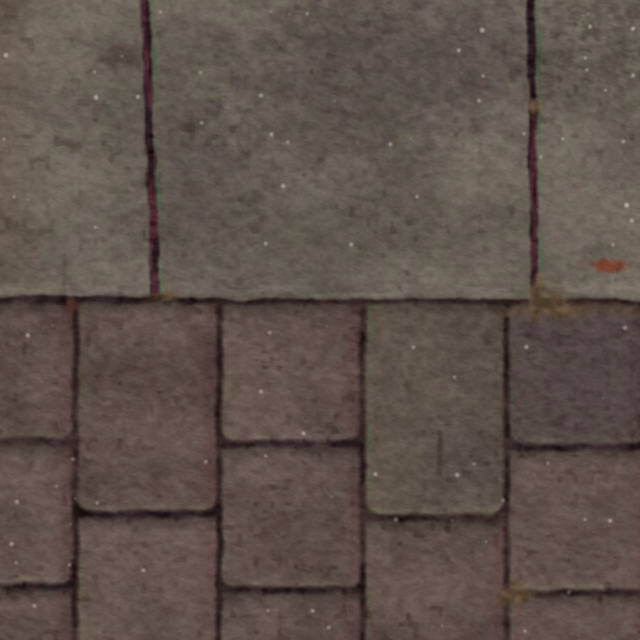
This texture is drawn by a WebGL 2 fragment shader. Its source:

```glsl
#version 300 es
precision highp float;
// Weathered paving: three large grey slabs above staggered reddish bricks.
// Rounded-box distances cut the bricks, wobbling lines cut the slab joints,
// and layered value noise adds stains, grain, pale grit and dry moss.
uniform vec2 u_resolution;
out vec4 fragColor;

float hash(vec2 p) {
  vec3 q = fract(vec3(p.xyx) * 0.1031);
  q += dot(q, q.yzx + 33.33);
  return fract((q.x + q.y) * q.z);
}

float noise(vec2 p) {
  vec2 i = floor(p), f = fract(p);
  f = f * f * (3.0 - 2.0 * f);
  return mix(mix(hash(i), hash(i + vec2(1, 0)), f.x),
             mix(hash(i + vec2(0, 1)), hash(i + vec2(1, 1)), f.x), f.y);
}

float fbm(vec2 p) {
  float sum = 0.0, amp = 0.5;
  for (int i = 0; i < 4; i++) {
    sum += amp * noise(p);
    p = mat2(1.6, 1.2, -1.2, 1.6) * p + 17.3;
    amp *= 0.5;
  }
  return sum / 0.9375;
}

float bell(float x, float width) { return exp(-x * x / (width * width)); }

// Soft ragged ellipse
float blob(vec2 p, vec2 centre, vec2 radius) {
  float ragged = 1.3 * (fbm(p * 55.0) - 0.5);
  return 1.0 - smoothstep(0.3, 1.25, length((p - centre) / radius) + ragged);
}

vec3 slabs(vec2 p) {
  float mottle = smoothstep(0.2, 0.8, fbm(p * vec2(8.0, 11.0) + 4.0));
  vec3 color = mix(vec3(0.37, 0.342, 0.302), vec3(0.444, 0.412, 0.368), mottle);
  // Purple-grey stains, and a warm tint at the far left
  float stain = blob(p, vec2(0.63, 0.91), vec2(0.27, 0.13))
              + 0.8 * blob(p, vec2(0.31, 0.71), vec2(0.10, 0.14))
              + 0.4 * blob(p, vec2(0.47, 0.78), vec2(0.16, 0.10))
              + 0.5 * blob(p, vec2(0.98, 0.76), vec2(0.06, 0.05));
  color = mix(color, vec3(0.325, 0.29, 0.28), 0.7 * min(stain, 1.0));
  color = mix(color, vec3(0.31, 0.25, 0.23), 0.6 * blob(p, vec2(0.185, 0.91), vec2(0.045, 0.022)));
  color += vec3(-0.005, -0.025, -0.025) * (1.0 - smoothstep(0.0, 0.09, p.x));
  // Worn pale streaks along the lower edge
  color += 0.06 * bell(p.y - 0.547, 0.014) * smoothstep(0.4, 0.7, fbm(p * vec2(16.0, 60.0)));

  // Two leaning joints, with a green fringe on the right side
  float joint = p.x < 0.5 ? 0.2266 + 0.0345 * (1.0 - p.y) : 0.829 + 0.0152 * (1.0 - p.y);
  float dx = p.x - joint + 0.010 * (fbm(vec2(p.y * 36.0, joint * 3.0)) - 0.5);
  color += vec3(-0.07, 0.01, -0.05) * bell(dx - 0.010, 0.005) * noise(p * 35.0);
  float magenta = smoothstep(0.3, 0.7, noise(vec2(p.x * 170.0, p.y * 20.0)));
  magenta *= p.x < 0.5 ? 1.0 : 1.0 - smoothstep(0.80, 0.84, p.y);
  vec3 gap = mix(vec3(0.15, 0.10, 0.115), vec3(0.29, 0.15, 0.19), magenta);
  float width = 0.003 + 0.004 * noise(vec2(p.y * 28.0, joint * 9.0));
  return mix(color, gap, 1.0 - smoothstep(width - 0.003, width + 0.005, abs(dx)));
}

vec3 bricks(vec2 p) {
  p += 0.007 * (vec2(fbm(p * 34.0), fbm(p * 34.0 + 50.0)) - 0.5);
  // Alternate columns begin with a brick of one and a half lengths
  float column = floor((p.x - 0.118) / 0.2245);
  float isLong = 1.0 - mod(column, 2.0);
  float firstBase = mix(0.306, 0.1935, isLong) - 0.0023 * (column - 1.0);
  float row = min(floor((p.y - firstBase) / 0.228), 0.0), topRow = step(-0.5, row);
  float base = firstBase + row * 0.228, top = mix(base + 0.228, 0.532, topRow);
  vec2 q = p - vec2(0.118 + (column + 0.5) * 0.2245, 0.5 * (base + top));
  float radius = q.y < 0.0 ? 0.024 : 0.006;
  vec2 b = abs(q) - vec2(0.1115, 0.5 * (top - base) - 0.001) + radius;
  float d = length(max(b, 0.0)) + min(max(b.x, b.y), 0.0) - radius;

  float mottle = smoothstep(0.2, 0.8, fbm(p * 12.0 + column * 7.0));
  vec3 color = mix(vec3(0.342, 0.284, 0.266), vec3(0.402, 0.338, 0.311), mottle);
  color += 0.018 * (hash(vec2(column, row) + 9.0) - 0.5);
  float greenish = topRow * step(1.5, column) * isLong;
  color += vec3(-0.012, 0.008, -0.008) * greenish;
  color = mix(color, vec3(0.315, 0.267, 0.263), 0.8 * topRow * step(2.5, column));
  color = mix(color, vec3(0.325, 0.275, 0.275), 0.6 * blob(p, vec2(0.72, 0.28), vec2(0.07, 0.06)));

  // Red right flank, broken green left flank, pale lower lip, shaded upper end
  color += vec3(-0.02, -0.045, -0.03) * smoothstep(0.07, 0.11, q.x) * (1.0 - 0.7 * greenish);
  float patchy = smoothstep(0.3, 0.7, noise(p * 60.0));
  color += vec3(-0.02, 0.022, -0.025) * bell(d + 0.008, 0.005) * smoothstep(0.08, 0.105, -q.x) * patchy;
  color += vec3(0.03, 0.04, 0.025) * bell(p.y - base - 0.011, 0.006) * (0.3 + patchy);
  color *= 1.0 - 0.25 * (1.0 - smoothstep(0.0, 0.03, top - p.y));
  // Gaps fade in and out along their length
  float depth = smoothstep(0.2, 0.75, fbm(p * 30.0 + 9.0));
  vec3 gap = mix(vec3(0.25, 0.18, 0.18), vec3(0.13, 0.09, 0.10), depth);
  return mix(color, gap, smoothstep(-0.009, 0.001, d));
}

void main() {
  vec2 p = gl_FragCoord.xy / u_resolution;
  float edge = 0.531 + 0.005 * (1.0 - smoothstep(0.24, 0.33, p.x)) + 0.010 * (fbm(p.xx * vec2(24.0, 3.0)) - 0.5);
  vec3 color = mix(bricks(p), slabs(p), smoothstep(-0.003, 0.003, p.y - edge));
  color = mix(color, vec3(0.17, 0.12, 0.12), (0.35 + 0.5 * noise(p * 30.0)) * bell(p.y - edge + 0.002, 0.005));

  // Dry moss in the corners, and one red leaf
  float moss = blob(p, vec2(0.86, 0.516), vec2(0.08, 0.022)) + blob(p, vec2(0.845, 0.541), vec2(0.024, 0.032))
             + blob(p, vec2(0.258, 0.536), vec2(0.022, 0.010)) + blob(p, vec2(0.803, 0.068), vec2(0.036, 0.024))
             + blob(p, vec2(0.834, 0.835), vec2(0.012, 0.016)) + 0.6 * blob(p, vec2(0.97, 0.516), vec2(0.05, 0.012));
  vec3 mossColor = mix(vec3(0.32, 0.24, 0.17), vec3(0.48, 0.39, 0.28), noise(p * 95.0));
  color = mix(color, mossColor, 0.75 * min(moss, 1.0));
  color = mix(color, vec3(0.36, 0.20, 0.15), 0.6 * blob(p, vec2(0.113, 0.52), vec2(0.014, 0.015)));
  color = mix(color, vec3(0.46, 0.24, 0.18), 0.9 * blob(p, vec2(0.943, 0.585), vec2(0.038, 0.012)));

  // Streaky grain with colour mottling and dark pits, rougher at the upper right
  float rough = smoothstep(0.75, 0.9, p.x) * smoothstep(0.8, 0.92, p.y);
  vec2 slant = mat2(0.8, 0.35, -0.3, 1.3) * p;
  color += (0.11 + 0.08 * rough) * (fbm(slant * 85.0) - 0.5) + 0.03 * (noise(slant * 230.0) - 0.5);
  color += vec3(0.02, -0.012, 0.012) * (fbm(p * 60.0 + 80.0) - 0.5);
  color -= 0.06 * smoothstep(0.72, 0.9, noise(p * 80.0 + 31.0)) * noise(p * 19.0);

  // Scattered pale grit
  vec2 cell = floor(p * 30.0);
  vec2 offset = 0.2 + 0.6 * vec2(hash(cell + 3.0), hash(cell + 71.0));
  float size = hash(cell + 200.0);
  float grit = 1.0 - smoothstep(0.0, 0.1 + 0.1 * size, length(fract(p * 30.0) - offset));
  color += 0.3 * size * grit * step(0.9, hash(cell + 130.0));
  fragColor = vec4(color, 1.0);
}
```
